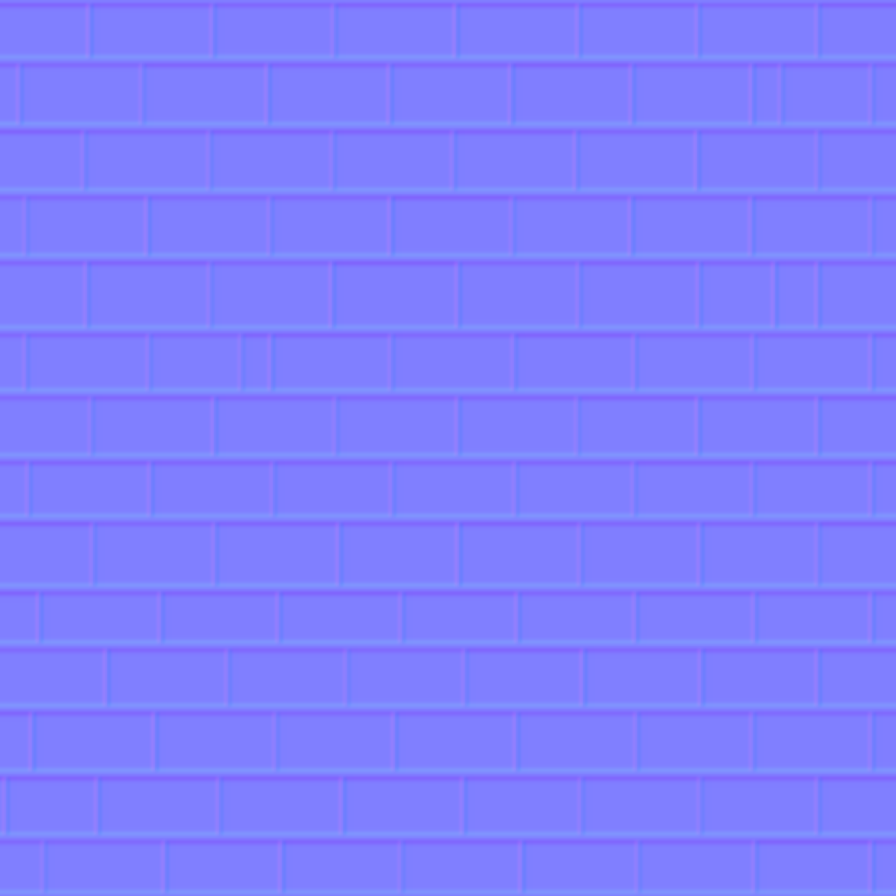
Give the GLSL for this texture map, as a three.js fragment shader.

```glsl
varying vec2 vUv;

// Upper edge of each course, measured downward
const float courseTop[15] = float[15](
  0.001, 0.068, 0.1425, 0.216, 0.289, 0.3695, 0.4395, 0.512,
  0.580, 0.6575, 0.721, 0.7915, 0.864, 0.935, 1.0);

// First upright joint of each course
const float firstJoint[14] = float[14](
  0.100, 0.022, 0.094, 0.029, 0.097, 0.029, 0.102,
  0.032, 0.104, 0.044, 0.119, 0.036, 0.109, 0.049);

// Additional joints that cut narrow bricks: course, position
const vec2 closer[4] = vec2[4](
  vec2(1.0, 0.872), vec2(4.0, 0.8646), vec2(5.0, 0.2695), vec2(12.0, 0.0065));

float hash(vec2 p) {
  p = fract(p * vec2(0.1031, 0.1137) + 0.17);
  p += dot(p, p.yx + 33.33);
  return fract((p.x + p.y) * p.x);
}

// Soft ridge of slope just inside a brick edge
float bevel(float inset, float centre, float width) {
  float t = (inset - centre) / width;
  return exp(-t * t);
}

// Narrow the brick's left and right limits around x
void splitBrick(float joint, float x, inout vec2 sides) {
  if (joint <= x) sides.x = max(sides.x, joint);
  else sides.y = min(sides.y, joint);
}

void main() {
  float x = vUv.x;
  float depth = 1.0 - vUv.y;

  // Course containing this point
  int row = 0;
  for (int i = 1; i < 14; i++) {
    if (depth >= courseTop[i]) row = i;
  }
  float course = float(row);
  float fromTop = depth - courseTop[row];
  float fromBottom = courseTop[row + 1] - depth;

  // Alternating running bond with slightly uneven joints
  bool offsetCourse = row % 2 == 1;
  float spans = offsetCourse ? 7.0 : 6.0;
  float lastJoint = offsetCourse ? 0.973 : 0.913;
  vec2 sides = vec2(-1.0, 2.0);
  for (int k = 0; k < 8; k++) {
    float t = float(k) / spans;
    if (t > 1.001) break;
    float joint = mix(firstJoint[row], lastJoint, t);
    float wander = 0.004 + 0.005 * (hash(vec2(k, course)) - 0.5);
    splitBrick(joint + wander * 4.0 * t * (1.0 - t), x, sides);
  }
  for (int i = 0; i < 4; i++) {
    if (closer[i].x == course) splitBrick(closer[i].y, x, sides);
  }
  float fromLeft = x - sides.x;
  float fromRight = sides.y - x;

  // Upright slopes fade into the bed joints
  float ends = smoothstep(0.0, 0.007, min(fromTop, fromBottom));
  vec2 strength = 0.8 + 0.35 * vec2(
    hash(vec2(sides.x * 91.0, course)), hash(vec2(sides.y * 91.0, course)));
  vec2 slope;
  slope.x = 0.13 * ends * (strength.y * bevel(fromRight, 0.0028, 0.0025)
                         - strength.x * bevel(fromLeft, 0.0030, 0.0025));

  // Bed slopes dip at brick corners; the top one tails off downward
  float corner = mix(0.65, 1.0, smoothstep(0.0, 0.006, min(fromLeft, fromRight)));
  float brickWear = 0.85 + 0.25 * hash(vec2(sides.x * 53.0, course + 7.0));
  float topWidth = fromTop > 0.0044 ? 0.0038 : 0.0028;
  slope.y = corner * (0.155 * bevel(fromBottom, 0.0044, 0.0034)
                    - 0.180 * brickWear * bevel(fromTop, 0.0044, topWidth));

  // Nearly flat faces with a faint tilt per brick
  slope.y += 0.008 * (hash(vec2(sides.x * 37.0, course)) - 0.5) - 0.005;

  vec3 normal = vec3(slope, sqrt(1.0 - dot(slope, slope)));
  gl_FragColor = vec4(normal * 0.5 + 0.5, 1.0);
}
```
